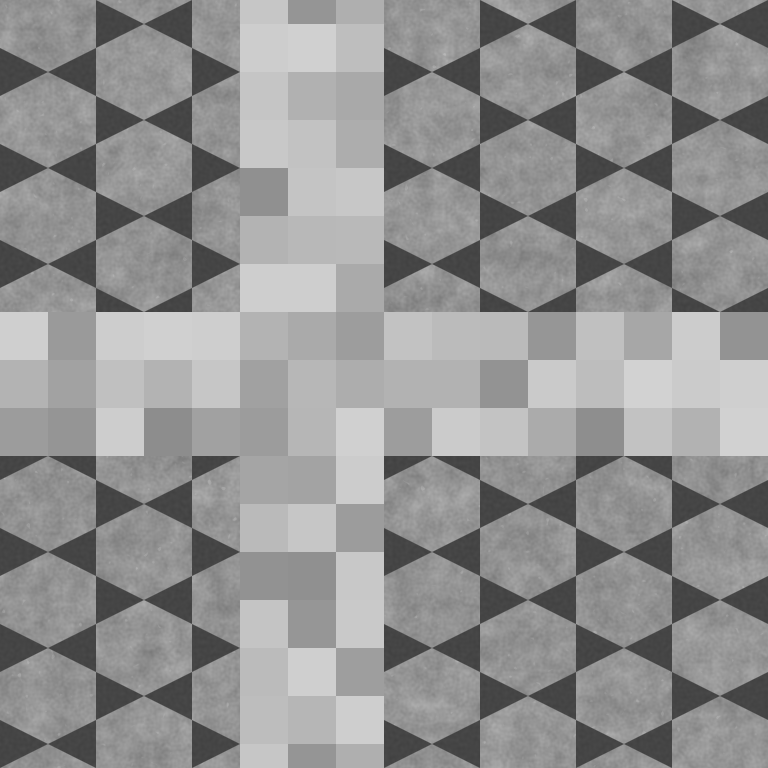
Give the GLSL for this pattern, as a Shadertoy shader.

```glsl
const float HEX_COUNT = 8.0;            // hexagons across and down
const float SQUARE_COUNT = 16.0;        // squares across and down
const vec2 SQUARE_SHIFT = vec2(0.0, 0.5);
const vec2 BAND_CENTER = vec2(6.5, 8.0) / SQUARE_COUNT;
const float BAND_HALF_WIDTH = 1.5 / SQUARE_COUNT;
const float STONE_TONE = 0.58;
const float STONE_VARIATION = 0.02;
const float MOTTLE_STRENGTH = 0.10;
const float SPECK_STRENGTH = 0.06;
const float DARK_TONE = 0.27;
const float DARK_GRAIN = 0.03;
const float SQUARE_DARKEST = 0.54;
const float SQUARE_LIGHTEST = 0.83;
const float SQUARE_BIAS = 0.75;

vec2 hash2(vec2 p) {
    vec3 q = fract(vec3(p.xyx) * vec3(0.1031, 0.1030, 0.0973));
    q += dot(q, q.yzx + 33.33);
    return fract((q.xx + q.yz) * q.zy);
}

float cornerSlope(vec2 cell, vec2 corner, vec2 f) {
    return dot(hash2(cell + corner) * 2.0 - 1.0, f - corner);
}

float gradientNoise(vec2 p) {
    vec2 cell = floor(p), f = fract(p);
    vec2 u = f * f * f * (f * (f * 6.0 - 15.0) + 10.0);
    float low = mix(cornerSlope(cell, vec2(0, 0), f), cornerSlope(cell, vec2(1, 0), f), u.x);
    float high = mix(cornerSlope(cell, vec2(0, 1), f), cornerSlope(cell, vec2(1, 1), f), u.x);
    return mix(low, high, u.y);
}

float coverage(float dist, float pixel) {
    return clamp(0.5 - dist / pixel, 0.0, 1.0);
}

// Signed distance to a hexagon one unit wide and high, pointing up
float hexDistance(vec2 p) {
    p = abs(p);
    return max((p.y + 0.5 * p.x - 0.5) / sqrt(1.25), p.x - 0.5);
}

float stoneTone(vec2 local, vec2 id) {
    vec2 seed = hash2(id + 7.0);
    vec2 p = local + 1.0 + seed * 61.0;
    float mottle = gradientNoise(p * 3.0)
                 + 0.7 * gradientNoise(p * 8.0 + 11.0)
                 + 0.6 * gradientNoise(p * 26.0 + 23.0);
    float speck = smoothstep(0.36, 0.55, gradientNoise(p * 15.0 + 41.0));
    return STONE_TONE + STONE_VARIATION * (seed.x - 0.5)
         + MOTTLE_STRENGTH * mottle + SPECK_STRENGTH * speck;
}

// Hexagons in staggered columns, with dark triangles between them
float hexFloor(vec2 uv, float pixel) {
    vec2 p = uv * HEX_COUNT;
    float nearest = 10.0;
    vec2 local = vec2(0.0), id = vec2(0.0);
    for (int i = -1; i <= 1; i++) {
        float column = floor(p.x) + float(i);
        float apex = mod(column, 2.0) < 0.5 ? 0.25 : 0.75;
        float row = floor(p.y - apex);
        vec2 q = p - vec2(column, row + apex) - 0.5;
        float dist = hexDistance(q);
        if (dist < nearest) {
            nearest = dist;
            local = q;
            id = mod(vec2(column, row), HEX_COUNT);
        }
    }
    float dark = DARK_TONE + DARK_GRAIN * gradientNoise(fract(uv) * 180.0);
    return mix(dark, stoneTone(local, id), coverage(nearest, pixel * HEX_COUNT));
}

float squareTone(vec2 cell) {
    float pick = hash2(mod(cell, SQUARE_COUNT) + 19.0).x;
    return mix(SQUARE_DARKEST, SQUARE_LIGHTEST, pow(pick, SQUARE_BIAS));
}

// Flat squares, blended only within a pixel of their borders
float squareGrid(vec2 uv, float pixel) {
    vec2 p = uv * SQUARE_COUNT + SQUARE_SHIFT - 0.5;
    vec2 cell = floor(p);
    vec2 f = clamp((fract(p) - 0.5) / (pixel * SQUARE_COUNT) + 0.5, 0.0, 1.0);
    float low = mix(squareTone(cell), squareTone(cell + vec2(1, 0)), f.x);
    float high = mix(squareTone(cell + vec2(0, 1)), squareTone(cell + vec2(1, 1)), f.x);
    return mix(low, high, f.y);
}

void mainImage(out vec4 fragColor, in vec2 fragCoord) {
    float pixel = 1.0 / iResolution.y;
    vec2 uv = fragCoord * pixel;

    // Crossing bands of squares over the hexagons
    vec2 offset = abs(fract(uv) - BAND_CENTER) - BAND_HALF_WIDTH;
    float band = coverage(min(offset.x, offset.y), pixel);
    float tone = mix(hexFloor(uv, pixel), squareGrid(uv, pixel), band);
    fragColor = vec4(vec3(tone), 1.0);
}
```
